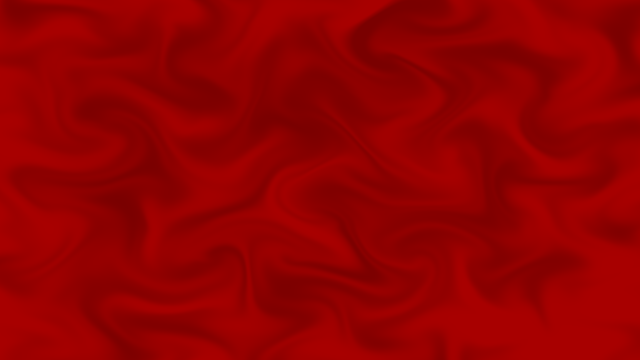
This background is drawn by a Shadertoy shader. Its source:

```glsl
// Soft crimson smoke: smooth noise stirred into short wisps by a swirling flow.

const float DARK_RED = 0.478;
const float BRIGHT_RED = 0.657;
const int STIR_STEPS = 8;

// Sine-free hash giving two values in 0..1
vec2 hash2(vec2 cell) {
    vec3 h = fract(cell.xyx * vec3(0.1031, 0.1030, 0.0973));
    h += dot(h, h.yzx + 33.33);
    return fract((h.xx + h.yz) * h.zy);
}

// One lattice corner's contribution to gradient noise
float corner(vec2 cell, vec2 offset) {
    vec2 gradient = normalize(hash2(cell) - 0.5 + 1e-4);
    return dot(gradient, offset);
}

// Gradient noise with quintic blending
float noise(vec2 p) {
    vec2 cell = floor(p);
    vec2 f = p - cell;
    vec2 w = f * f * f * (f * (f * 6.0 - 15.0) + 10.0);
    vec2 e = vec2(1.0, 0.0);
    float low = mix(corner(cell, f), corner(cell + e.xy, f - e.xy), w.x);
    float high = mix(corner(cell + e.yx, f - e.yx), corner(cell + e.xx, f - e.xx), w.x);
    return mix(low, high, w.y);
}

// Divergence-free flow: the noise gradient turned by a right angle
vec2 swirl(vec2 p) {
    vec2 e = vec2(0.02, 0.0);
    float dx = noise(p + e.xy) - noise(p - e.xy);
    float dy = noise(p + e.yx) - noise(p - e.yx);
    return vec2(dy, -dx) / (2.0 * e.x);
}

// Carry a point along the flow, mostly sideways
vec2 stir(vec2 p, float strength) {
    for (int i = 0; i < STIR_STEPS; i++) {
        vec2 velocity = swirl(p * vec2(3.6, 5.4) + vec2(17.0, 41.0));
        p += strength * vec2(1.45, 0.8) * velocity;
    }
    return p;
}

// Broad clouds with smaller blotches
float smoke(vec2 p) {
    return 0.85 * noise(p * vec2(4.8, 5.8) + 63.0) + 0.66 * noise(p * vec2(8.6, 9.6) + 29.0);
}

void mainImage(out vec4 fragColor, in vec2 fragCoord) {
    vec2 uv = fragCoord / iResolution.xy;
    vec2 p = fragCoord / iResolution.y;

    // Strong stirring in the middle, calmer blobs at the border
    float rim = smoothstep(0.35, 1.25, length((uv - vec2(0.5, 0.57)) * vec2(2.0, 1.6)));
    float density = smoke(stir(p, mix(0.0145, 0.006, rim)));

    // Lighter left edge, border and lower right corner
    float glow = mix(-0.14, 0.12, rim);
    glow += 0.14 * smoothstep(0.12, 0.0, uv.x);
    glow += 0.26 * smoothstep(0.6, 0.1, length((uv - vec2(1.0, 0.0)) * vec2(1.3, 1.0)));

    // Fainter grain in the dense middle
    density *= mix(0.82, 1.05, rim);
    float tone = smoothstep(-0.63, 0.46, density + glow);
    fragColor = vec4(mix(DARK_RED, BRIGHT_RED, tone), 0.0, 0.0, 1.0);
}
```
